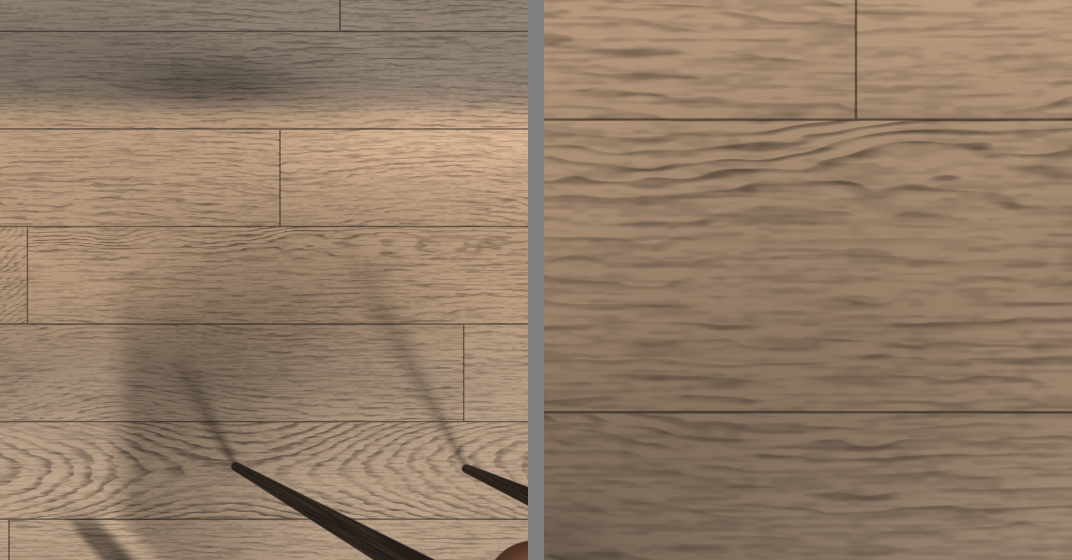
Left: the whole. Right: its middle third, enlarged.
Reproduce this texture procedurally as a Shadertoy shader.

```glsl
const float ROW_HEIGHT = 0.1742;
const float ROW_OFFSET = 0.0729;
const vec3 OAK = vec3(0.69, 0.603, 0.52);
const vec3 PORE = vec3(0.34, 0.295, 0.255);
const vec3 LEG = vec3(0.17, 0.14, 0.115);
const vec3 SEAT = vec3(0.37, 0.24, 0.17);
const vec3 WARM = vec3(1.03, 0.985, 0.935);
const vec3 COOL = vec3(0.97, 1.0, 1.03);

float hash(vec2 p) {
    vec3 q = fract(p.xyx * 0.1031);
    q += dot(q, q.yzx + 33.33);
    return fract((q.x + q.y) * q.z);
}

float noise(vec2 p) {
    vec2 i = floor(p), f = fract(p);
    f = f * f * (3.0 - 2.0 * f);
    return mix(mix(hash(i), hash(i + vec2(1, 0)), f.x),
               mix(hash(i + vec2(0, 1)), hash(i + vec2(1, 1)), f.x), f.y);
}

float fbm(vec2 p) {
    float sum = 0.0, amp = 0.5;
    for (int i = 0; i < 3; i++) {
        sum += amp * noise(p);
        p = p * 2.03 + 17.7;
        amp *= 0.45;
    }
    return sum;
}

float bell(vec2 p, vec2 center, vec2 size) {
    vec2 d = (p - center) / size;
    return exp(-dot(d, d));
}

// x: distance to a segment minus its tapering radius, y: position along it
vec2 taper(vec2 p, vec2 a, vec2 b, float ra, float rb) {
    vec2 pa = p - a, ba = b - a;
    float h = clamp(dot(pa, ba) / dot(ba, ba), 0.0, 1.0);
    return vec2(length(pa - ba * h) - mix(ra, rb, h), h);
}

float legShadow(vec2 p, vec2 foot, vec2 tip, float spread) {
    vec2 s = taper(p, foot, tip, 0.004, spread * 0.4);
    float blur = mix(0.008, spread, s.y);
    return (1.0 - smoothstep(-blur, blur, s.x)) * pow(1.0 - s.y, 0.7);
}

// Growth rings broken into pores; q.y is measured from the plank's middle
float grain(vec2 q, float seed, float cathedral, float flame, float bow) {
    vec2 shift = vec2(seed * 7.3, seed * 3.1);
    float warp = fbm(q * vec2(3.0, 9.0) + shift) - 0.45;
    float ragged = noise(q * vec2(45.0, 190.0) + shift) - 0.5;
    float straight = (q.y - bow) * 92.0 + warp * mix(5.0, 17.0, flame) + ragged * 0.5;
    float saddle = 4.2 * pow(q.y / 0.087, 2.0)
                 - 3.2 * sqrt(1.0 + pow((q.x - 0.4) / 0.13, 2.0)) + warp * 5.0 + ragged * 0.35;
    float figure = max(cathedral, flame);
    float ring = fract(mix(straight, saddle, cathedral));
    float line = smoothstep(0.4, 0.8, ring) * (1.0 - smoothstep(0.85, 1.0, ring));
    float breaks = smoothstep(0.2, 0.7, noise(q * vec2(24.0, 280.0) + shift));
    float patches = smoothstep(0.2, 0.75, noise(q * vec2(4.0, 20.0) + shift.yx));
    float strength = mix(0.36, 0.62, figure) * mix(0.4, 1.0, patches);
    float fine = noise(q * vec2(26.0, 430.0) + shift) * 0.6 + noise(q * vec2(110.0, 400.0)) * 0.4;
    return line * mix(breaks, 1.0, 0.45 * figure) * strength + 0.25 * smoothstep(0.35, 0.85, fine);
}

// Broad window light with soft furniture shadows
float lightLevel(vec2 p) {
    float level = 1.03 - 0.19 * smoothstep(0.785, 0.835, p.y);
    level -= 0.23 * bell(p, vec2(0.39, 0.85), vec2(0.17, 0.045));
    level -= 0.12 * bell(p, vec2(0.15, 0.90), vec2(0.3, 0.08));
    level += 0.14 * bell(p, vec2(0.85, 0.74), vec2(0.4, 0.08));
    level -= 0.23 * bell(p, vec2(0.50, 0.43), vec2(0.27, 0.20));
    float side = smoothstep(0.18, 0.25, p.x) * (1.0 - smoothstep(0.25, 0.62, p.x));
    level -= 0.24 * side * (1.0 - smoothstep(0.32, 0.56, p.y));
    level -= 0.16 * bell(p, vec2(0.0, 0.36), vec2(0.18, 0.10));
    // Slanted beam and wedge at the lower edge
    float slant = p.x - (0.07 - p.y) * 0.85;
    float low = 1.0 - smoothstep(0.04, 0.10, p.y);
    float wedge = smoothstep(0.11, 0.135, slant) * (1.0 - smoothstep(0.16, 0.19, slant));
    level += low * (0.24 * bell(vec2(slant, 0), vec2(0.205, 0), vec2(0.025, 1)) - 0.42 * wedge);
    level -= 0.38 * legShadow(p, vec2(0.421, 0.167), vec2(0.31, 0.37), 0.035);
    level -= 0.34 * legShadow(p, vec2(0.833, 0.163), vec2(0.61, 0.58), 0.050);
    return max(level, 0.25);
}

void mainImage(out vec4 fragColor, in vec2 fragCoord) {
    vec2 p = fragCoord / iResolution.y;
    float px = 1.0 / iResolution.y;

    // Plank layout: end joint of each row from bottom to top
    float joints[7] = float[7](0.016, 1.4, 0.828, 0.049, 0.5, 1.4, 0.607);
    float v = (p.y - ROW_OFFSET) / ROW_HEIGHT;
    float row = floor(v);
    float joint = joints[clamp(int(row) + 1, 0, 6)];
    float seed = row * 2.0 + step(joint, p.x) + 5.0;
    vec2 q = vec2(p.x, (fract(v) - 0.5) * ROW_HEIGHT);

    // Figure: nested arches, a flamed edge, bowed or slanted rings
    float cathedral = row == 0.0 ? 1.0 : 0.0;
    float flame = row == 2.0 ? smoothstep(0.02, 0.065, q.y) : 0.0;
    float bow = row == 1.0 ? 0.055 * bell(p, vec2(0.22, p.y), vec2(0.16, 1)) : 0.0;
    if (row == 3.0 && p.x > joint) bow = 0.03 * bell(p, vec2(0.8, p.y), vec2(0.2, 1));
    if (row == 2.0 && p.x < joint) bow = 0.6 * p.x;

    // Wood, plank tone and seams
    vec3 color = mix(OAK, PORE, grain(q, seed, cathedral, flame, bow));
    color *= 0.97 + 0.06 * hash(vec2(seed, 4.0)) + 0.10 * (fbm(p * vec2(5.0, 16.0)) - 0.43);
    float rowSeam = (0.5 - abs(fract(v) - 0.5)) * ROW_HEIGHT;
    float seam = min(rowSeam, abs(p.x - joint));
    color *= 1.0 - 0.42 * (1.0 - smoothstep(0.0003, 0.0006 + px, seam));

    // Lighting and its tint
    float warmth = smoothstep(0.86, 0.77, p.y) * mix(0.6, 1.0, smoothstep(0.3, 0.5, p.y));
    color *= lightLevel(p) * mix(COOL, WARM, warmth);

    // Chair legs and the rounded seat edge
    vec2 legA = taper(p, vec2(0.421, 0.167), vec2(0.80, -0.047), 0.008, 0.032);
    vec2 legB = taper(p, vec2(0.833, 0.163), vec2(1.20, 0.0), 0.008, 0.032);
    float legDist = min(legA.x, legB.x);
    float streak = noise(vec2(p.x + p.y * 0.5, p.y + p.x * 0.56) * vec2(25.0, 260.0));
    vec3 legColor = LEG * (0.75 + 0.5 * streak);
    color = mix(color, legColor, 1.0 - smoothstep(-px, px, legDist));
    float seatDist = length(p - vec2(0.955, -0.055)) - 0.090;
    vec3 seatColor = SEAT * (0.8 + 0.4 * smoothstep(0.0, -0.04, seatDist));
    color = mix(color, seatColor, 1.0 - smoothstep(-px, px, seatDist));

    fragColor = vec4(clamp(color, 0.0, 1.0), 1.0);
}
```
